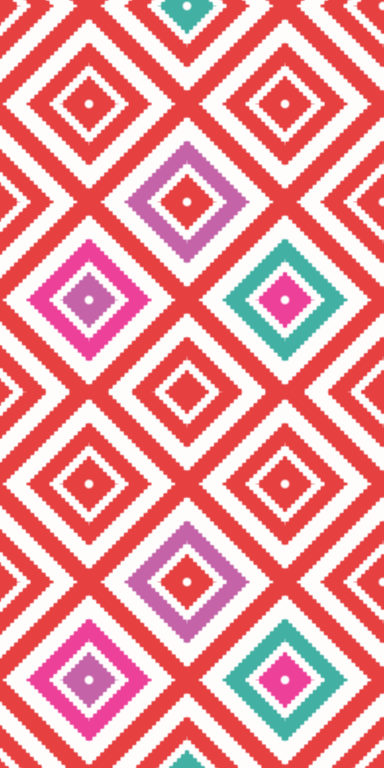
A Shadertoy shader for this pattern:

```glsl
// Ikat-style lattice of nested diamonds with coloured accents and one cropped seam.
#define PITCHES vec2(3.918, 7.837) // half-cells across and down the canvas
#define SHIFT 0.092                // sideways offset of the lattice
#define SEAM 4.0                   // seam position, measured from the top
#define CROP 0.061                 // strip lost on each side of the seam
#define CORE 0.285                 // radii, in half-cells
#define INNER 0.405
#define RING 0.633
#define LATTICE 0.873
#define DOT 0.043
#define SOFT 0.022                 // edge softness
#define TEETH 0.011                // depth of the woven serration
#define TOOTH_FREQ 78.0

const vec3 WHITE  = vec3(1.00, 0.99, 0.99);
const vec3 RED    = vec3(0.90, 0.25, 0.25);
const vec3 PURPLE = vec3(0.77, 0.39, 0.66);
const vec3 PINK   = vec3(0.93, 0.25, 0.60);
const vec3 TEAL   = vec3(0.26, 0.69, 0.64);

// 1 outside the given radius, 0 inside
float outside(float d, float radius, float aa) {
    return smoothstep(radius - aa, radius + aa, d);
}

// Ring and core colours for a diamond at lattice position id
void pickColours(vec2 id, bool nearSeam, out vec3 ring, out vec3 core) {
    ring = RED;
    core = RED;
    int column = int(mod(id.x + 0.5, 4.0));
    int row = int(mod(id.y + 0.5, 4.0));
    if (row == 0 && column == 2 && !nearSeam) core = TEAL;
    if (row == 2 && column == 2) ring = PURPLE;
    if (row == 3 && column == 1) { ring = PINK; core = PURPLE; }
    if (row == 3 && column == 3) { ring = TEAL; core = PINK; }
}

void mainImage(out vec4 fragColor, in vec2 fragCoord) {
    // Lattice coordinates, with y running down from the top
    vec2 st = fragCoord / iResolution.xy;
    vec2 p = vec2(st.x, 1.0 - st.y) * PITCHES;
    bool nearSeam = abs(p.y - SEAM) < 2.0;
    p.x += SHIFT;
    p.y -= p.y < SEAM ? CROP : SEAM - CROP;

    // Nearest diamond centre, found on the diagonal axes
    vec2 diagonal = floor(0.5 * vec2(p.x + p.y, p.x - p.y) + 0.5);
    vec2 id = vec2(diagonal.x + diagonal.y, diagonal.x - diagonal.y);
    vec2 local = p - id;
    vec2 a = abs(local);

    // Diamond distance with fine serration along the edges
    float d = a.x + a.y + TEETH * sin(TOOTH_FREQ * (a.x - a.y));
    float aa = max(SOFT, PITCHES.x / iResolution.x);

    vec3 ring, core;
    pickColours(id, nearSeam, ring, core);

    // Layers from the centre outwards
    vec3 col = mix(WHITE, core, outside(length(local), DOT, aa * 0.7));
    col = mix(col, WHITE, outside(d, CORE, aa));
    col = mix(col, ring, outside(d, INNER, aa));
    col = mix(col, WHITE, outside(d, RING, aa));
    col = mix(col, RED, outside(d, LATTICE, aa));
    fragColor = vec4(col, 1.0);
}
```
